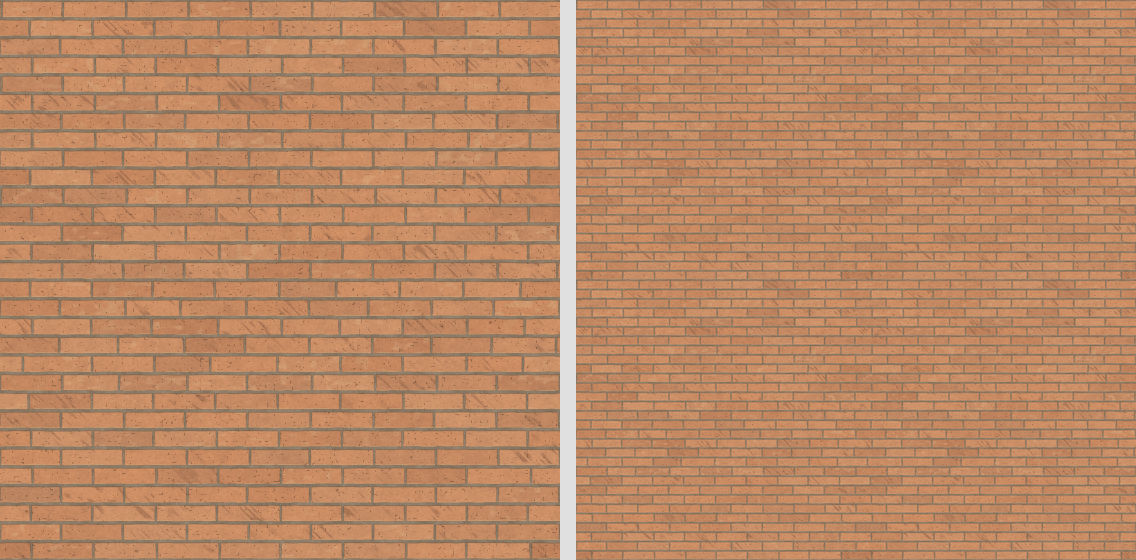
Left: one tile. Right: repeated 2 by 2.
Reproduce this texture procedurally as a WebGL 2 fragment shader.

```glsl
#version 300 es
precision highp float;

#define COLUMNS 9.0
#define ROWS 30.0
#define BED_HALF 0.0028
#define JOINT_HALF 0.0018
#define CORNER 0.0012
#define JITTER 0.045
#define BRICK_LIGHT vec3(0.815, 0.570, 0.405)
#define BRICK_DARK vec3(0.665, 0.455, 0.330)
#define BRICK_PALE vec3(0.835, 0.655, 0.490)
#define MORTAR_LIGHT vec3(0.590, 0.530, 0.450)
#define MORTAR_DARK vec3(0.490, 0.425, 0.345)

uniform vec2 u_resolution;
out vec4 fragColor;

// Integer hash of a cell and a seed, 0 to 1
float hash(vec2 cell, float seed) {
    uvec3 v = uvec3(ivec3(cell, seed)) * 1664525u + 1013904223u;
    v.x += v.y * v.z;
    v.y += v.z * v.x;
    v.z += v.x * v.y;
    v ^= v >> 16u;
    v.x += v.y * v.z;
    v.y += v.z * v.x;
    return float((v.x ^ v.y) >> 8u) / 16777216.0;
}

// Value noise that wraps after a whole number of cells
float noise(vec2 p, vec2 period, float seed) {
    vec2 i = floor(p);
    vec2 f = p - i;
    f = f * f * (3.0 - 2.0 * f);
    vec2 a = mod(i, period);
    vec2 b = mod(i + 1.0, period);
    return mix(mix(hash(a, seed), hash(vec2(b.x, a.y), seed), f.x),
               mix(hash(vec2(a.x, b.y), seed), hash(b, seed), f.x), f.y);
}

float tiledNoise(vec2 uv, vec2 period, float seed) {
    return noise(uv * period, period, seed);
}

// Signed distance to the brick (negative inside), its id and height within the row
float brickShape(vec2 uv, out vec2 id, out float height) {
    vec2 wobble = vec2(tiledNoise(uv, vec2(110.0), 1.0), tiledNoise(uv, vec2(70.0, 90.0), 2.0)) - 0.5;
    vec2 p = uv + wobble * vec2(0.0010, 0.0013);
    float y = p.y * ROWS;
    float row = mod(floor(y), ROWS);
    height = fract(y);

    // Running bond, with a band of looser courses below the middle
    float loose = smoothstep(0.13, 0.08, abs((row + 0.5) / ROWS - 0.40));
    float slip = (hash(vec2(row, 0.0), 3.0) - 0.5) * 0.04 - 0.05 * loose;
    float x = p.x * COLUMNS + 0.5 * mod(row + 1.0, 2.0) - slip;
    float joint = floor(x + 0.5);
    float shift = hash(vec2(mod(joint, COLUMNS), row), 4.0) - 0.5;
    float side = x - joint - shift * JITTER * (1.0 + 2.0 * loose);
    id = vec2(mod(joint - step(side, 0.0), COLUMNS), row);

    vec2 inset = vec2(abs(side) / COLUMNS - JOINT_HALF,
                      min(height, 1.0 - height) / ROWS - BED_HALF);
    vec2 q = CORNER - inset;
    return length(max(q, 0.0)) + min(max(q.x, q.y), 0.0) - CORNER;
}

vec3 brickColor(vec2 uv, vec2 id, float height, float depth) {
    float tone = hash(id, 5.0);
    float wear = hash(id, 6.0);
    float cloud = tiledNoise(uv, vec2(45.0, 60.0), 7.0);
    float blotch = tiledNoise(uv, vec2(120.0, 160.0), 8.0);
    float grain = tiledNoise(uv, vec2(420.0), 9.0);

    float darkness = 0.04 + 0.42 * tone * tone + 0.25 * (cloud - 0.4) + 0.16 * (blotch - 0.5);
    vec3 color = mix(BRICK_LIGHT, BRICK_DARK, clamp(darkness, 0.0, 1.0));
    color.gb *= 1.0 + (hash(id, 10.0) - 0.5) * vec2(0.04, 0.07);

    // Slanted drag marks on the more worn bricks
    float drag = noise(vec2(180.0 * (uv.x + uv.y), 45.0 * uv.y), vec2(180.0, 45.0), 11.0);
    float marks = smoothstep(0.62, 0.85, drag) * smoothstep(0.35, 0.65, cloud);
    color = mix(color, BRICK_DARK * 0.93, 0.65 * marks * smoothstep(0.45, 0.8, wear));

    // Chalky patches, dark pits and fine grain
    float chalk = smoothstep(0.60, 0.90, tiledNoise(uv, vec2(75.0, 130.0), 12.0));
    color = mix(color, BRICK_PALE, 0.45 * chalk * smoothstep(0.5, 0.2, wear));
    float pits = smoothstep(0.83, 0.97, tiledNoise(uv, vec2(310.0, 350.0), 13.0));
    color *= 1.0 - 0.22 * pits + 0.07 * (grain - 0.5);

    // Pale lower lip and softly shaded upper and side edges
    float rim = smoothstep(0.0022, 0.0002, depth);
    float lip = smoothstep(0.18, 0.12, height) * smoothstep(0.15, 0.6, blotch);
    color = mix(color, BRICK_PALE, 0.75 * rim * lip);
    return color * (1.0 - 0.10 * rim * step(0.2, height));
}

vec3 mortarColor(vec2 uv, float height, float gap) {
    float sand = tiledNoise(uv, vec2(380.0), 14.0);
    float stain = tiledNoise(uv, vec2(60.0, 120.0), 15.0);
    vec3 color = mix(MORTAR_DARK, MORTAR_LIGHT, clamp(0.25 + 0.5 * sand + 0.6 * (stain - 0.4), 0.0, 1.0));
    // Contact shadow beside and under the bricks
    float shadow = smoothstep(0.0016, 0.0, gap) * mix(0.08, 0.18, step(0.5, height));
    return color * (1.0 - shadow);
}

void main() {
    vec2 uv = gl_FragCoord.xy / u_resolution;
    float pixel = 1.0 / min(u_resolution.x, u_resolution.y);
    vec2 id;
    float height;
    float dist = brickShape(uv, id, height);
    float cover = smoothstep(0.7 * pixel, -0.7 * pixel, dist);
    vec3 brick = brickColor(uv, id, height, max(-dist, 0.0));
    vec3 mortar = mortarColor(uv, height, max(dist, 0.0));
    fragColor = vec4(mix(mortar, brick, cover), 1.0);
}
```
